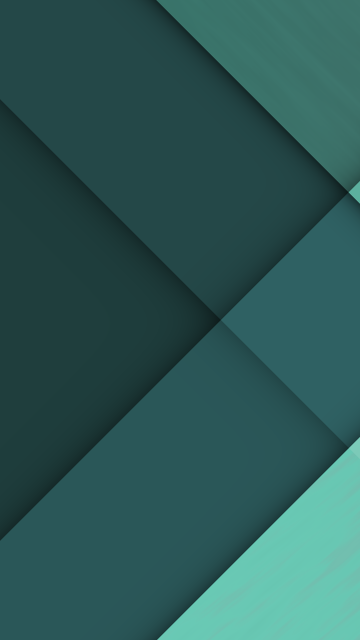
Write a Shadertoy shader that draws this background.

```glsl
// Overlapping diagonal sheets in teal with soft shadows and mint wood-grain corners.

// Edge positions along the two diagonal axes, in canvas heights
const float FALL_HIGH = 1.244;
const float FALL_LOW  = 0.845;
const float RISE_HIGH = 0.155;
const float RISE_LOW  = -0.245;

const vec3 DEEP_TEAL  = vec3(0.120, 0.242, 0.238);
const vec3 BAND_TEAL  = vec3(0.141, 0.282, 0.282);
const vec3 LOWER_TEAL = vec3(0.165, 0.340, 0.345);
const vec3 CROSS_TEAL = vec3(0.185, 0.382, 0.390);
const vec3 MOSS       = vec3(0.232, 0.452, 0.417);
const vec3 MINT       = vec3(0.410, 0.785, 0.705);
const vec3 PALE_MINT  = vec3(0.500, 0.800, 0.730);
const vec3 GREY_GRAIN = vec3(0.465, 0.700, 0.655);

vec2 gradientAt(vec2 cell) {
    vec2 h = vec2(dot(cell, vec2(127.1, 311.7)), dot(cell, vec2(269.5, 183.3)));
    return 2.0 * fract(sin(h) * 43758.5) - 1.0;
}

float gradientNoise(vec2 p) {
    vec2 i = floor(p), f = fract(p);
    vec2 u = f * f * f * (f * (f * 6.0 - 15.0) + 10.0);
    vec2 e = vec2(0.0, 1.0);
    float low  = mix(dot(gradientAt(i), f),
                     dot(gradientAt(i + e.yx), f - e.yx), u.x);
    float high = mix(dot(gradientAt(i + e.xy), f - e.xy),
                     dot(gradientAt(i + e.yy), f - e.yy), u.x);
    return mix(low, high, u.y);
}

// Layered noise stretched along x; roughly -1 to 1
float woodGrain(vec2 p) {
    float sum = 0.0, gain = 0.8;
    vec2 scale = vec2(5.0, 45.0);
    for (int i = 0; i < 3; i++) {
        sum += gain * gradientNoise(p * scale + float(i) * 17.3);
        scale *= 2.1;
        gain *= 0.6;
    }
    return sum;
}

// Smooth step across an edge, about one pixel wide
float cover(float dist, float pixel) {
    return clamp(dist / pixel + 0.5, 0.0, 1.0);
}

// Brightness left on the shaded (positive) side of an edge
float shadow(float dist, float strength, float width, float pixel) {
    return 1.0 - strength * cover(dist, pixel) * exp(-max(dist, 0.0) / width);
}

void mainImage(out vec4 fragColor, in vec2 fragCoord) {
    vec2 p = fragCoord / iResolution.y;
    float pixel = 1.0 / iResolution.y;

    // Signed distances to the falling and rising edges
    vec2 fall = (p.x + p.y - vec2(FALL_HIGH, FALL_LOW)) * 0.7071;
    vec2 rise = (p.y - p.x - vec2(RISE_HIGH, RISE_LOW)) * 0.7071;
    float aboveHigh = cover(fall.x, pixel);
    float aboveLow  = cover(fall.y, pixel);
    float overBand  = cover(rise.x, pixel);
    float overMint  = cover(rise.y, pixel);

    // Wood corners, each with grain along its own diagonal
    float mossGrain = woodGrain(vec2(p.x - p.y, p.x + p.y) * 0.7071);
    vec3 moss = MOSS + vec3(0.05, -0.02, 0.0) * (p.x - 0.42);
    moss *= 1.0 + 0.05 * mossGrain;

    float mintGrain = woodGrain(vec2(p.x + p.y * 0.85, p.y - p.x * 0.85) * 0.76);
    float wear = smoothstep(0.0, 0.5, mintGrain + 1.2 * (p.x - 0.42));
    vec3 mint = mix(MINT, GREY_GRAIN, 0.55 * wear) * (1.0 + 0.03 * mintGrain);
    mint = mix(mint, PALE_MINT, 0.8 * aboveLow);

    // Sheets above, between and below the rising edges
    vec3 upper = mix(mix(DEEP_TEAL, BAND_TEAL, aboveLow), moss, aboveHigh);
    vec3 middle = mix(mix(LOWER_TEAL, CROSS_TEAL, aboveLow), MINT * 0.88, aboveHigh);
    vec3 color = mix(mint, mix(middle, upper, overBand), overMint);

    // Shadows fall below the falling edges and above the rising ones
    float lowStrength = mix(0.20, 0.34, overBand) * overMint;
    color *= shadow(-fall.x, 0.50 * overMint, 0.015, pixel);
    color *= shadow(-fall.y, lowStrength, 0.024, pixel);
    color *= shadow(rise.x, 0.34, 0.022, pixel);
    color *= shadow(rise.y, 0.36, 0.017, pixel);

    fragColor = vec4(color, 1.0);
}
```
